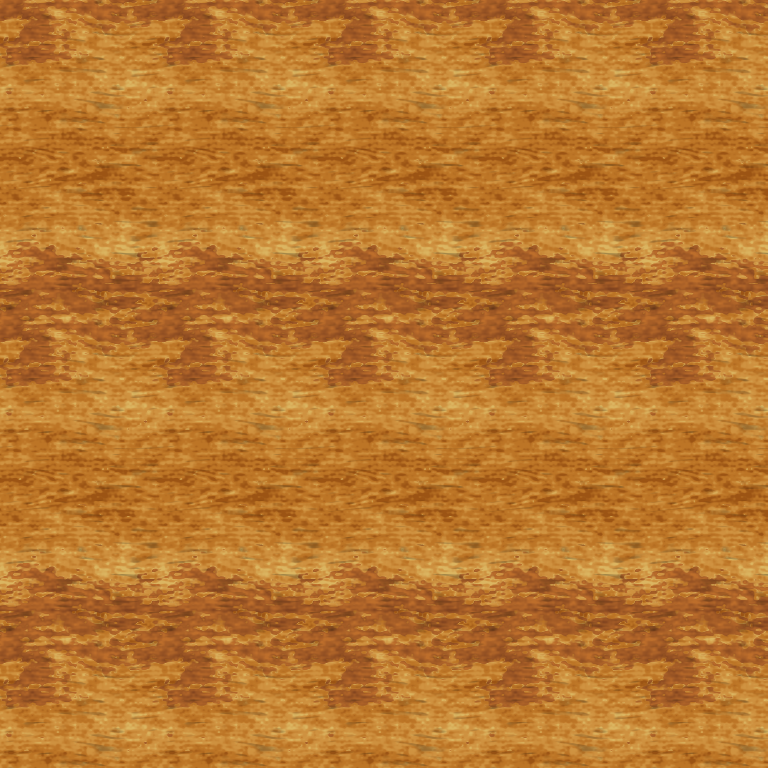
A WebGL 1 fragment shader for this texture:

```glsl
precision highp float;
uniform vec2 u_resolution;

const vec2 REPEATS = vec2(4.77, 2.39);
const vec2 TILE_ORIGIN = vec2(0.013, 0.091);
const vec3 STAIN = vec3(0.50, 0.26, 0.12);
const vec3 RUST = vec3(0.74, 0.43, 0.17);
const vec3 HONEY = vec3(0.61, 0.33, 0.08);
const vec3 AMBER = vec3(0.74, 0.46, 0.15);
const vec3 GOLD = vec3(0.81, 0.57, 0.25);
const vec3 PALE = vec3(0.86, 0.71, 0.38);
const vec2 FIGURE_TIP = vec2(0.42, 0.30);
const float FIGURE_CURVE = 100.0;
const float FIGURE_RINGS = 8.0;
const float STAIN_LEVEL = 0.45;
const float STAIN_SOFTNESS = 0.09;
const float FLECK_DEPTH = 0.30;
const float ROW_COUNT = 64.0;
const float ROW_DEPTH = 0.10;
const float TAU = 6.28319;

float hash(vec2 p) {
  return fract(sin(dot(p, vec2(12.9898, 78.233))) * 4375.85);
}

// Value noise that wraps once per tile
float tileNoise(vec2 tile, vec2 cells, float seed) {
  vec2 p = tile * cells;
  vec2 cell = floor(p);
  vec2 f = fract(p);
  f = f * f * (3.0 - 2.0 * f);
  vec2 a = mod(cell, cells) + seed;
  vec2 b = mod(cell + 1.0, cells) + seed;
  return mix(mix(hash(a), hash(vec2(b.x, a.y)), f.x),
             mix(hash(vec2(a.x, b.y)), hash(b), f.x), f.y);
}

// Long horizontal fibres at three scales
float streaks(vec2 tile, float seed) {
  return 0.26 * tileNoise(tile, vec2(3.0, 22.0), seed)
       + 0.38 * tileNoise(tile, vec2(7.0, 56.0), seed + 11.0)
       + 0.36 * tileNoise(tile, vec2(20.0, 104.0), seed + 23.0);
}

// Soft band centred on a height, wrapping at the tile edge
float band(float y, float center, float width) {
  float d = (fract(y - center + 0.5) - 0.5) / width;
  return exp(-d * d);
}

// Nested tongues of growth rings
float figure(vec2 tile) {
  float dy = tile.y - FIGURE_TIP.y;
  float ring = tile.x + FIGURE_CURVE * dy * dy;
  float fade = (ring - FIGURE_TIP.x + 0.08) / 0.2;
  float mask = exp(-fade * fade) * smoothstep(0.0, 0.2, tile.x);
  return mask * sin(ring * TAU * FIGURE_RINGS);
}

// Broad worn area with a side patch reaching above and below it
float stainCover(vec2 tile) {
  float core = smoothstep(0.54, 0.66, tile.y) * (1.0 - smoothstep(0.80, 0.92, tile.y));
  float side = smoothstep(0.515, 0.55, tile.y) * (1.0 - smoothstep(0.95, 1.0, tile.y));
  side *= 0.5 + 0.5 * cos(TAU * (tile.x - 0.2));
  return 0.60 * max(core, side);
}

vec3 woodRamp(float tone) {
  vec3 color = mix(HONEY, AMBER, smoothstep(0.0, 0.35, tone));
  color = mix(color, GOLD, smoothstep(0.35, 0.68, tone));
  return mix(color, PALE, smoothstep(0.68, 1.0, tone));
}

void main() {
  vec2 uv = gl_FragCoord.xy / u_resolution;
  vec2 tile = fract((vec2(uv.x, 1.0 - uv.y) - TILE_ORIGIN) * REPEATS);

  // Bend the fibres gently
  vec2 bent = tile;
  bent.y += 0.008 * sin(TAU * tile.x) + 0.016 * (tileNoise(tile, vec2(3.0, 7.0), 5.0) - 0.5);
  float fibre = streaks(bent, 31.0) - 0.5;
  float grain = tileNoise(tile, vec2(30.0, 128.0), 47.0) - 0.5;
  float speck = tileNoise(tile, vec2(64.0, 128.0), 71.0) - 0.5;
  float fleck = smoothstep(0.70, 0.95, tileNoise(bent, vec2(9.0, 100.0), 61.0));
  float rows = sin(TAU * ROW_COUNT * tile.y) * tileNoise(tile, vec2(6.0, 24.0), 19.0);
  float fine = 0.38 * grain + 0.25 * speck + ROW_DEPTH * rows;

  // Clean wood: pale bands over amber
  float sideGlow = 0.7 + 0.3 * cos(TAU * (tile.x - 0.76));
  float pale = (band(tile.y, 0.05, 0.07) + band(tile.y, 0.53, 0.08)) * sideGlow;
  float worn = smoothstep(0.5, 0.6, tile.y) * (1.0 - smoothstep(0.94, 1.0, tile.y));
  float tone = 0.36 + 0.36 * pale + 0.16 * worn + 1.0 * fibre + fine + 0.18 * figure(tile);
  vec3 color = woodRamp(clamp(tone, 0.0, 1.0));

  // Stain broken by light fibres, with gilded edges
  float field = stainCover(tile) + 1.25 * (streaks(bent, 83.0) - 0.5) + 0.3 * grain + 0.2 * speck;
  float stain = smoothstep(STAIN_LEVEL - STAIN_SOFTNESS, STAIN_LEVEL + STAIN_SOFTNESS, field);
  float rim = band(field, STAIN_LEVEL - 0.05, 0.05) * smoothstep(-0.05, 0.3, speck);
  float stainTone = clamp(0.55 + 1.3 * fibre + 1.2 * fine, 0.0, 1.0);
  color = mix(color, mix(STAIN, RUST, stainTone), stain);
  color = mix(color, PALE, 0.6 * rim);

  // Short dark pores
  color *= 1.0 - FLECK_DEPTH * fleck * (0.6 + 0.8 * grain);
  gl_FragColor = vec4(color, 1.0);
}
```
